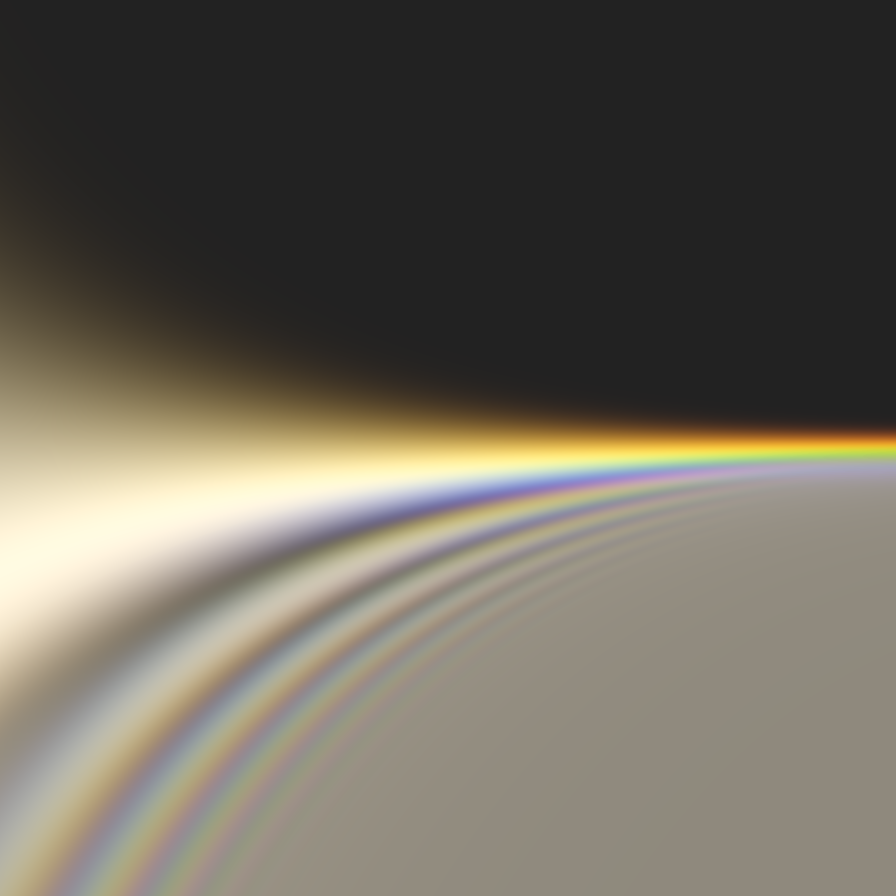
A Shadertoy shader for this background:

```glsl
// Rainbow fringes by drop size: wide pale bows at left narrow to a sharp spectrum at right.
#define SAMPLES 40            // wavelengths summed over the visible band
#define BOW_HEIGHT 0.5437     // bow edge before dispersion
#define DISPERSION 0.0125     // shift of the bow edge per inverse square micron
#define FRINGE_SCALE 0.134    // fringe width at the left border
#define DROP_GROWTH 3.35      // how fast fringes narrow to the right
#define SUN_BLUR 0.004        // softening by the width of the light source
#define FLOOR_LIGHT 0.19      // steady light far inside the bow
#define FRINGE_DECAY 0.03     // fading of the inner fringes
#define FRINGE_SPREAD 0.14    // extra spacing of the inner fringes
#define NIGHT vec3(0.133)
#define SUNLIGHT vec3(1.08, 0.96, 0.73)

// Squared Airy function scaled to a peak of one; z < 0 is the lit side.
float airyLight(float z, float scale) {
    if (z > 0.0) {
        float tail = 0.355 * exp(-z * (0.729 + 0.30 * z));
        return 3.484 * tail * tail;
    }
    z /= 1.0 + FRINGE_SPREAD * smoothstep(0.8, 2.5, -z);
    if (z > -1.5) {
        float c = z * z * z;
        float series = 0.355 * (1.0 + c / 6.0 + c * c / 180.0)
                     - 0.2588 * z * (1.0 + c / 12.0 + c * c / 504.0);
        return 3.484 * series * series;
    }
    // Oscillating side: the fringes fade into an even glow
    float depth = -z;
    float envelope = 0.5546 / sqrt(depth);
    float level = pow(pow(envelope, 4.0) + pow(FLOOR_LIGHT, 4.0), 0.25);
    float blur = SUN_BLUR / scale;
    float broad = scale / 0.12;
    float softness = mix(1.0, 1.0 / (1.0 + broad * broad), smoothstep(1.5, 2.4, depth));
    float contrast = softness * exp(-2.0 * blur * blur * depth
                                    - FRINGE_DECAY * (depth * depth - 2.25));
    return level * (1.0 + contrast * sin(4.0 / 3.0 * pow(depth, 1.5)));
}

// Red, green and blue response to a wavelength in microns
vec3 eyeResponse(float wavelength) {
    vec3 width = vec3(0.037, 0.036, 0.025);
    vec3 d = (wavelength - vec3(0.605, 0.548, 0.452)) / width;
    vec3 response = exp(-0.5 * d * d) / width;
    float violet = (wavelength - 0.43) / 0.02;
    response.r += 3.0 * exp(-0.5 * violet * violet);
    return response;
}

void mainImage(out vec4 fragColor, in vec2 fragCoord) {
    vec2 uv = fragCoord / iResolution.xy;
    float dropScale = length(vec2(FRINGE_SCALE * exp(-DROP_GROWTH * uv.x), SUN_BLUR));

    // Sum the bows of all wavelengths
    vec3 light = vec3(0.0);
    vec3 total = vec3(0.0);
    for (int i = 0; i < SAMPLES; i++) {
        float wavelength = mix(0.39, 0.70, (float(i) + 0.5) / float(SAMPLES));
        float scale = dropScale * pow(wavelength / 0.55, 2.0 / 3.0);
        float edge = BOW_HEIGHT - DISPERSION / (wavelength * wavelength);
        vec3 response = eyeResponse(wavelength);
        light += response * airyLight((uv.y - edge) / scale, scale);
        total += response;
    }

    // Tint, tone curve and dark sky
    vec3 glow = pow(SUNLIGHT * light / total, vec3(0.45));
    fragColor = vec4(clamp(mix(NIGHT, vec3(1.0), glow), 0.0, 1.0), 1.0);
}
```
